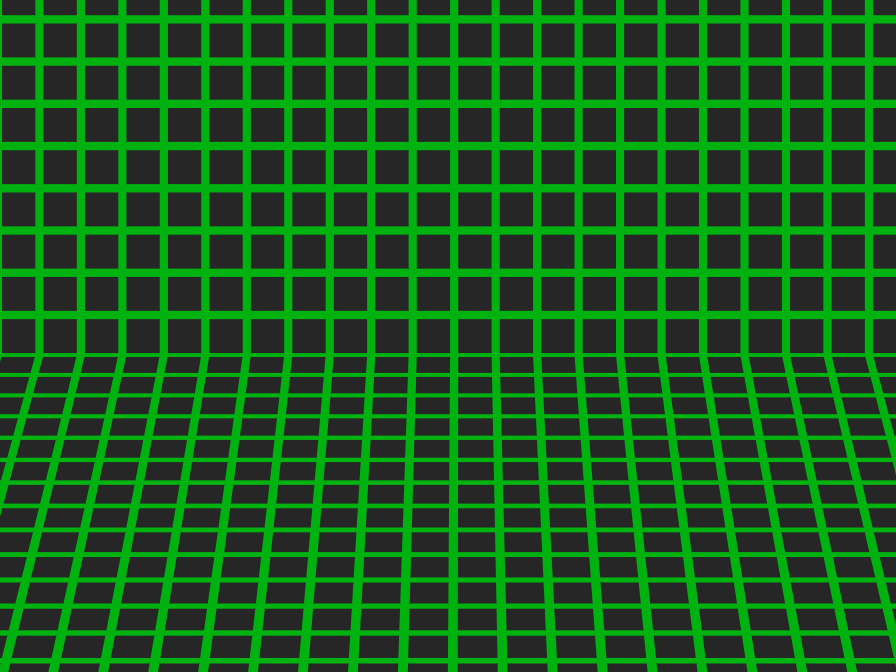
Reproduce this background procedurally as a Shadertoy shader.

```glsl
// A green grid on a dark upright wall that bends into a receding floor.
// The wall uses plain repeats; the floor uses the same columns, spread by
// perspective, with rows spaced evenly in depth. Lengths are canvas heights.

#define SEAM_Y 0.4717         // height where wall meets floor
#define WALL_CELL vec2(0.06172, 0.06285)
#define WALL_ORIGIN vec2(0.0092, 0.4684)
#define VANISH_X 0.0194       // vanishing point, from the canvas centre
#define HORIZON_RISE 2.311    // horizon height above the seam
#define FLOOR_ROWS 79.04      // floor rows from the seam to the eye
#define LINE_SHARE 0.197      // line thickness as a share of its cell
#define BACK_COLOR vec3(0.15, 0.15, 0.15)
#define LINE_COLOR vec3(0.0, 0.70, 0.06)

// Smooth coverage of lines at whole values of u, one per cell of given size
vec2 lineCoverage(vec2 u, vec2 cellSize, float pixel) {
    vec2 edgeDistance = (0.5 * LINE_SHARE - abs(u - round(u))) * cellSize;
    return clamp(edgeDistance / pixel + 0.5, 0.0, 1.0);
}

void mainImage(out vec4 fragColor, in vec2 fragCoord) {
    float pixel = 1.0 / iResolution.y;
    vec2 p = (fragCoord - vec2(0.5 * iResolution.x, 0.0)) * pixel;

    // Upright wall
    vec2 cellSize = WALL_CELL;
    vec2 grid = (p - WALL_ORIGIN) / cellSize;

    // Floor: undo the perspective spread, then count rows in depth
    if (p.y < SEAM_Y) {
        float spread = 1.0 + (SEAM_Y - p.y) / HORIZON_RISE;
        float seamX = VANISH_X + (p.x - VANISH_X) / spread;
        grid.x = (seamX - WALL_ORIGIN.x) / WALL_CELL.x;
        grid.y = FLOOR_ROWS * (1.0 - 1.0 / spread);
        cellSize.x = WALL_CELL.x * spread;
        cellSize.y = HORIZON_RISE * spread * spread / FLOOR_ROWS;
    }

    // Merge both line directions over the background
    vec2 coverage = lineCoverage(grid, cellSize, pixel);
    vec3 color = mix(BACK_COLOR, LINE_COLOR, max(coverage.x, coverage.y));
    fragColor = vec4(color, 1.0);
}
```
